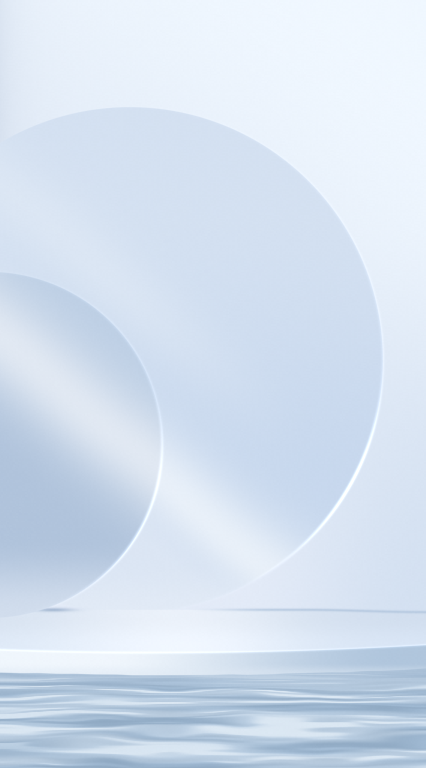
This background is drawn by a WebGL 2 fragment shader. Its source:

```glsl
#version 300 es
precision highp float;
uniform vec2 u_resolution;
out vec4 fragColor;

float hash(vec2 p) {
  return fract(sin(dot(p, vec2(127.1, 311.7))) * 43758.5453);
}

float noise(vec2 p) {
  vec2 i = floor(p), f = fract(p);
  f = f * f * (3.0 - 2.0 * f);
  return mix(mix(hash(i), hash(i + vec2(1, 0)), f.x),
             mix(hash(i + vec2(0, 1)), hash(i + vec2(1, 1)), f.x), f.y);
}

// Soft bell of light around a centre
float bell(float x, float centre, float width) {
  float t = (x - centre) / width;
  return exp(-t * t);
}

// Antialiased coverage: 1 where the distance is negative
float cover(float d) {
  float px = 0.8 / u_resolution.y;
  return 1.0 - smoothstep(-px, px, d);
}

vec3 wallColor(vec2 p) {
  vec3 low = mix(vec3(0.89, 0.92, 0.97), vec3(0.83, 0.88, 0.945), smoothstep(0.3, 0.55, p.x));
  vec3 high = mix(vec3(0.89, 0.925, 0.97), vec3(0.94, 0.97, 1.0), smoothstep(0.75, 1.3, p.y + 0.7 * p.x));
  vec3 col = mix(low, high, smoothstep(0.2, 0.72, p.y));
  return col - vec3(0.05, 0.045, 0.035) * exp(-p.x * 40.0);
}

// Large disc, crossed by slanted light
vec3 largeDiscColor(vec2 p, float slant) {
  vec3 col = mix(vec3(0.78, 0.845, 0.93), vec3(0.83, 0.88, 0.945), smoothstep(0.35, 0.75, p.y));
  col = mix(col, vec3(0.87, 0.91, 0.96), 0.75 * bell(slant, 0.76, 0.06) * smoothstep(0.42, 0.1, p.x));
  col = mix(col, vec3(0.91, 0.94, 0.975), bell(slant, 0.54, 0.075));
  col = mix(col, vec3(0.86, 0.90, 0.955), smoothstep(0.54, 0.44, slant));
  return mix(col, vec3(0.90, 0.93, 0.97), 0.6 * smoothstep(0.27, 0.2, p.y));
}

// Small disc, darker on both sides of its beam
vec3 smallDiscColor(vec2 p, float slant) {
  vec3 col = mix(vec3(0.69, 0.765, 0.86), vec3(0.74, 0.81, 0.895), smoothstep(0.38, 0.66, slant));
  col = mix(col, vec3(0.88, 0.91, 0.95), bell(slant, 0.555, 0.075));
  return mix(col, vec3(0.85, 0.89, 0.945), 0.8 * smoothstep(0.30, 0.2, p.y));
}

// Thin lit rim, strongest toward one direction
float rim(vec2 q, float d, float angle, float spread) {
  return bell(d, 0.0, 0.0021) * bell(atan(q.y, q.x), angle, spread);
}

vec3 floorColor(vec2 p) {
  vec3 col = mix(vec3(0.84, 0.885, 0.94), vec3(0.92, 0.945, 0.98), bell(p.x, 0.23, 0.16));
  col = mix(col, vec3(0.82, 0.87, 0.935), 0.8 * smoothstep(0.3, 0.55, p.x));
  return col + 0.025 * smoothstep(0.195, 0.16, p.y);
}

// Stretched ripples that grow toward the viewer
vec3 waterColor(vec2 p) {
  float depth = log(0.16 - p.y + 0.02) * 13.0;
  float warp = noise(vec2(p.x * 9.0, depth * 0.7)) * 1.8 + noise(vec2(p.x * 22.0, depth)) * 0.5;
  float broad = noise(vec2(p.x * 5.0 + 3.0, depth * 1.4 + warp));
  float fine = noise(vec2(p.x * 14.0, depth * 3.5 + warp * 2.0));
  vec3 col = mix(vec3(0.60, 0.70, 0.80), vec3(0.74, 0.815, 0.89), smoothstep(0.2, 0.75, broad));
  col += 0.07 * (fine - 0.5);
  float crest = smoothstep(0.62, 0.82, broad * 0.65 + fine * 0.4);
  col = mix(col, vec3(0.89, 0.93, 0.965), crest * 0.75);
  float glow = bell(p.y, 0.03, 0.012) + bell(p.y, 0.07, 0.012);
  col = mix(col, vec3(0.82, 0.88, 0.935), 0.45 * glow * smoothstep(0.35, 0.75, fine) * smoothstep(0.5, 0.1, p.x));
  return mix(col, vec3(0.67, 0.755, 0.845), 0.65 * smoothstep(0.1, 0.122, p.y));
}

void main() {
  vec2 p = gl_FragCoord.xy / u_resolution.y;
  float slant = p.y + 0.8 * p.x + 0.02 * (noise(p * 6.0) - 0.5);
  vec3 col = wallColor(p);

  // Large disc
  vec2 q = p - vec2(0.169, 0.531);
  float d = length(q) - 0.3295;
  col = mix(col, largeDiscColor(p, slant), cover(d));
  col += 0.22 * rim(q, d, -0.52, 0.27) + 0.035 * rim(q, d, 0.0, 1.0);

  // Floor and its back edge
  float backEdge = 0.206 - 0.003 * smoothstep(0.4, 0.55, p.x);
  col = mix(col, floorColor(p), cover(p.y - backEdge));
  float seam = bell(p.y, backEdge, 0.0018) * smoothstep(0.24, 0.36, p.x);
  col = mix(col, vec3(0.69, 0.77, 0.865), 0.75 * seam);

  // Small disc with a contact shadow
  col -= vec3(0.22, 0.18, 0.13) * bell(p.x, 0.07, 0.025) * bell(p.y, 0.206, 0.0025);
  q = p - vec2(-0.0143, 0.4206);
  d = length(q) - 0.2253;
  col = mix(col, smallDiscColor(p, slant), cover(d));
  col += 0.12 * rim(q, d, -0.5, 0.45) + 0.04 * rim(q, d, 0.3, 0.9);

  // Curved front face of the platform
  float bend = 0.15 * (p.x - 0.22) * (p.x - 0.22);
  float lip = 0.150 + bend * 0.6;
  vec3 face = mix(vec3(0.94, 0.965, 0.99), vec3(0.69, 0.775, 0.865), smoothstep(0.12, 0.52, p.x));
  face = mix(face, vec3(0.87, 0.91, 0.955), 0.5 * smoothstep(0.137, 0.123, p.y));
  col = mix(col, face, cover(p.y - lip));
  col += 0.06 * bell(p.y, lip, 0.0016);

  // Water
  float shore = 0.121 + bend * 0.5 + 0.001 * (noise(vec2(p.x * 40.0, 2.0)) - 0.5);
  col = mix(col, waterColor(p), cover(p.y - shore));

  col += 0.006 * (hash(floor(p * 512.0)) - 0.5);
  fragColor = vec4(clamp(col, 0.0, 1.0), 1.0);
}
```
